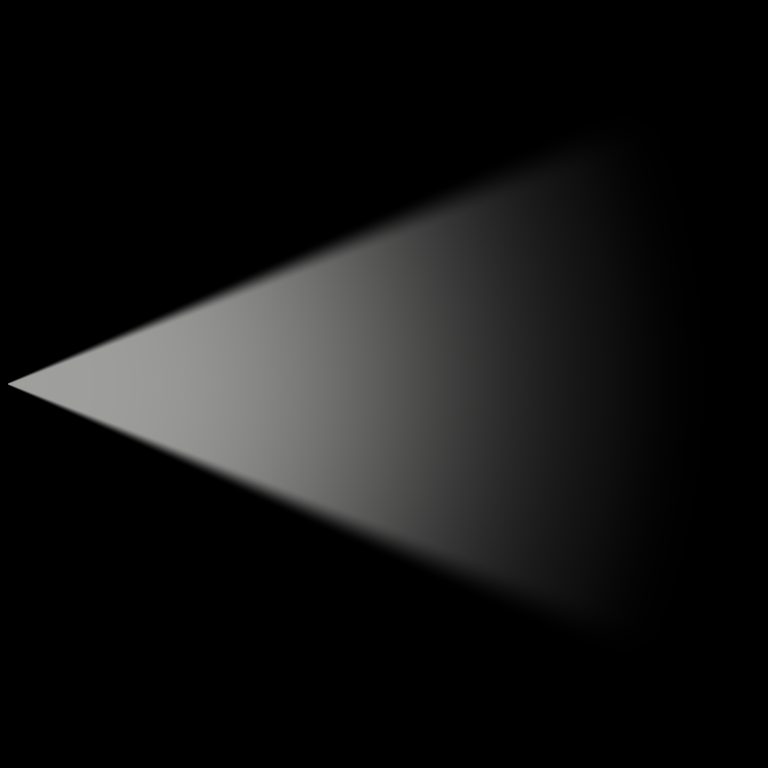
Reproduce this background procedurally as a three.js fragment shader.

```glsl
// A soft grey cone of light that opens from the left and fades to black on the right.
varying vec2 vUv;

// Brightness along the beam: nearly flat at the tip, then a smooth falloff.
float beamFalloff(float reach) {
  float decay = exp(-4.76 * reach * reach * reach);
  return decay * (1.0 - smoothstep(0.78, 0.94, reach));
}

// Angular mask: full inside the cone, with a rim that widens with distance.
float coneMask(vec2 fromTip, float reach) {
  float angle = abs(atan(fromTip.y, fromTip.x));
  float tipSoftness = 0.0012 / max(reach, 0.004);
  return 1.0 - smoothstep(0.355 - tipSoftness, 0.428 + tipSoftness, angle);
}

void main() {
  vec2 fromTip = vUv - vec2(0.009, 0.5);
  float reach = length(fromTip);

  // Keep the light in front of the tip.
  float front = smoothstep(-0.001, 0.002, fromTip.x);
  float light = beamFalloff(reach) * coneMask(fromTip, reach) * front;

  vec3 lampGrey = vec3(0.622, 0.622, 0.618);
  gl_FragColor = vec4(lampGrey * light, 1.0);
}
```
